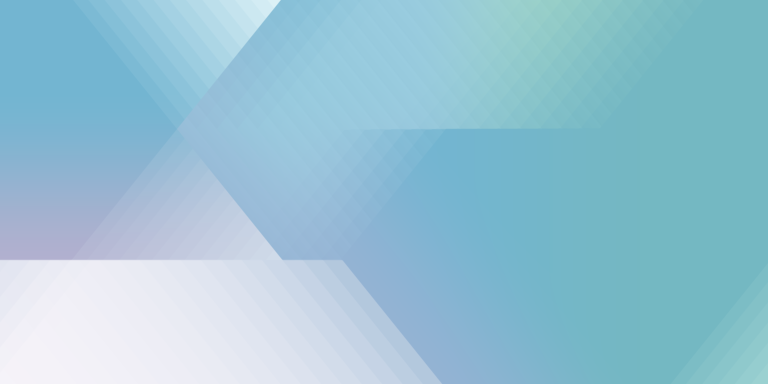
Give the GLSL for this background, as a WebGL 2 fragment shader.

```glsl
#version 300 es
precision highp float;
// Overlapping translucent bands on a blue-teal gradient. Two families of
// diagonals cross at one point; signed distances along them cut the regions
// and stepped ramps of those distances form the pale stripes.

uniform vec2 u_resolution;
out vec4 fragColor;

const vec2 CROSSING = vec2(0.461, 0.664);  // in units of canvas height
const float SLANT = 0.805;                 // horizontal run per unit of rise
const float STRIPE = 0.053;
const float SHELF = 0.323;                 // height of the lower edge

const vec3 BLUE = vec3(0.45, 0.71, 0.82);
const vec3 TEAL = vec3(0.455, 0.72, 0.76);
const vec3 LAVENDER = vec3(0.60, 0.70, 0.83);
const vec3 MAUVE = vec3(0.70, 0.69, 0.81);
const vec3 SKY = vec3(0.595, 0.795, 0.87);
const vec3 HAZE = vec3(0.62, 0.765, 0.865);
const vec3 MINT = vec3(0.62, 0.83, 0.78);
const vec3 ICE = vec3(0.87, 0.95, 0.97);
const vec3 MIST = vec3(0.82, 0.87, 0.92);
const vec3 SNOW = vec3(0.975, 0.96, 0.98);
const vec3 SLATE = vec3(0.68, 0.77, 0.86);

// Anti-aliased half plane: 1 where d is positive.
float side(float d, float px) {
  return smoothstep(-px, px, d);
}

// Staircase version of v with soft risers, centred on each step.
float stair(float v, float width, float px) {
  float c = v / width;
  float riser = smoothstep(1.0 - 2.0 * px / width, 1.0, fract(c));
  return width * (floor(c) + riser + 0.5);
}

// Open field on the right: blue to teal, lavender near the lower diagonal.
vec3 fieldColor(float x, float fall) {
  vec3 c = mix(BLUE, TEAL, smoothstep(1.05, 1.75, x));
  return mix(c, LAVENDER, 0.9 * (1.0 - smoothstep(0.08, 0.68, fall)));
}

// Left wedge: blue above, mauve below.
vec3 wedgeColor(float y) {
  return mix(MAUVE, BLUE, smoothstep(0.28, 0.78, y));
}

// Central folded band over the field; its right side fades in stripes.
vec3 bandColor(vec3 field, vec2 p, float rise, float fall, float px) {
  float upper = side(p.y - CROSSING.y, px);
  float reach = mix(0.70, 1.10, upper);
  float fade = mix(0.34, 0.58, upper);
  float inner = stair(reach - rise, STRIPE, px);
  float opacity = smoothstep(-0.10, fade, inner);
  float fromFold = stair(min(rise, fall), STRIPE, px);
  opacity *= 0.5 + 0.5 * smoothstep(0.0, 0.28, fromFold);
  vec3 tint = mix(HAZE, SKY, smoothstep(0.38, 0.80, p.y));
  tint = mix(tint, MINT, smoothstep(1.05, 1.50, p.x));
  float grain = fall - stair(fall, STRIPE, px);
  return mix(field, tint, opacity) + 0.2 * grain;
}

// Pale floor: brightens away from its right edge, dims at the far left.
vec3 floorColor(float depth, float rise, float px) {
  float glow = 1.0 - exp(-2.8 * max(stair(depth, STRIPE, px), 0.0));
  float dim = 1.0 - smoothstep(-0.22, 0.10, stair(rise, STRIPE, px));
  return mix(mix(SLATE, SNOW, glow), vec3(0.86, 0.88, 0.93), 0.8 * dim);
}

void main() {
  vec2 p = gl_FragCoord.xy / u_resolution.y;
  float px = 1.0 / u_resolution.y;
  vec2 q = p - CROSSING;
  float fall = q.x + SLANT * q.y;  // constant along lines going down-right
  float rise = q.x - SLANT * q.y;  // constant along lines going up-right
  float pastFall = side(fall, px);
  float pastRise = side(rise, px);

  // Field with the bright stripes of the lower right corner
  vec3 field = fieldColor(p.x, fall);
  float corner = rise - 1.82;
  float cornerGlow = 0.1 + 2.8 * stair(corner, STRIPE * 0.8, px);
  vec3 color = mix(field, vec3(0.66, 0.85, 0.84),
                   side(corner, px) * clamp(cornerGlow, 0.0, 0.9));

  // Central band: long arm above the crossing, short arm below
  float upper = side(q.y, px);
  float arm = mix(side(0.70 - rise, px), side(1.10 - rise, px), upper);
  color = mix(color, bandColor(field, p, rise, fall, px), arm);

  // Left wedge and the two striped triangles that meet at the crossing
  vec3 wedge = wedgeColor(p.y);
  float iceGlow = clamp(0.05 + 1.75 * stair(fall, STRIPE * 0.8, px), 0.0, 1.0);
  float mistGlow = clamp(0.12 + 1.55 * stair(rise, STRIPE * 0.8, px), 0.0, 1.0);
  vec3 top = mix(wedge, ICE, iceGlow);
  vec3 bottom = mix(wedge, MIST, mistGlow);
  vec3 left = mix(wedge, bottom, pastRise);
  vec3 right = mix(top, color, pastRise);
  color = mix(left, right, pastFall);

  // Floor below the shelf; the field continues beyond its slanted edge
  float depth = 0.156 - fall;
  float onFloor = side(SHELF - p.y, px) * side(depth, px);
  color = mix(color, floorColor(depth, rise, px), onFloor);

  fragColor = vec4(color, 1.0);
}
```
